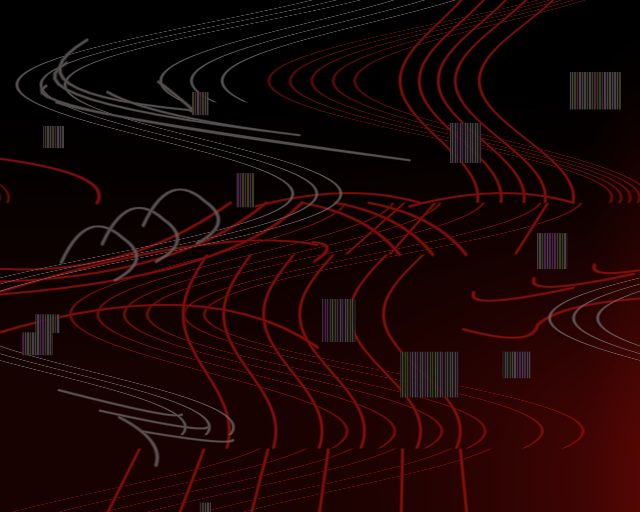
Reproduce this background procedurally as a WebGL 2 fragment shader.

```glsl
#version 300 es
precision highp float;
// Glitched red and grey wave lines with striped blocks on a black to dark red glow.
uniform vec2 u_resolution;
out vec4 fragColor;

const float WRAP = 1.25;        // horizontal repeat, in canvas heights
const float WAVE_RATE = 13.78;  // vertical angular frequency
const float WAVE_TOP = 0.842;   // height of the uppermost left bend
const vec3 RED = vec3(0.58, 0.065, 0.045);
const vec3 GREY = vec3(0.42, 0.39, 0.39);

float hash(float n, float seed) {
  return fract(sin(n * 127.1 + seed * 311.7) * 4375.85);
}

float band(float y, float low, float high) {
  return smoothstep(low - 0.001, low + 0.001, y) * (1.0 - smoothstep(high - 0.001, high + 0.001, y));
}

// Line of constant horizontal width, so slanted parts become hair thin.
float hairline(float dx) {
  return 1.0 - smoothstep(0.0005, 0.0052, abs(dx));
}

float wave(vec2 p, float leftBend, float amp) {
  float x = leftBend + amp * (1.0 - cos(WAVE_RATE * (p.y - WAVE_TOP)));
  return hairline(mod(p.x - x + 0.5 * WRAP, WRAP) - 0.5 * WRAP);
}

float slant(vec2 p, float x, float y, float slope) {
  return hairline(p.x - x - slope * (p.y - y));
}

// Quadratic curve, broad where it runs upright and thin where it lies flat.
float stroke(vec2 p, vec2 a, vec2 b, vec2 c) {
  float ink = 0.0;
  vec2 from = a;
  for (int i = 1; i <= 14; i++) {
    float t = float(i) / 14.0;
    vec2 to = mix(mix(a, b, t), mix(b, c, t), t);
    vec2 along = to - from;
    vec2 rel = p - from;
    float d = length(rel - along * clamp(dot(rel, along) / dot(along, along), 0.0, 1.0));
    float radius = mix(0.0032, 0.0065, abs(along.y) / length(along));
    ink = max(ink, 1.0 - smoothstep(0.0004, radius, d));
    from = to;
  }
  return ink;
}

vec3 background(vec2 p) {
  float low = 1.0 - smoothstep(0.15, 0.88, p.y);
  float right = smoothstep(0.35, 1.25, p.x);
  float edge = smoothstep(1.13, 1.27, p.x) * (1.0 - smoothstep(0.6, 1.0, p.y));
  vec2 corner = p - vec2(1.3, 0.06);
  float glow = 0.09 * low + 0.055 * low * right + 0.06 * edge + 0.13 * exp(-9.0 * dot(corner, corner));
  return vec3(glow, glow * 0.075, glow * 0.05);
}

float redWaves(vec2 p) {
  float ink = 0.0;
  float top = band(p.y, 0.604, 1.1);
  float middle = band(p.y, 0.124, 0.503);
  float lower = band(p.y, 0.124, 0.604);
  float bottom = band(p.y, -0.1, 0.124);
  for (int i = 0; i < 6; i++) {
    float n = float(i);
    float jitter = 0.03 * hash(n, 1.0);
    if (i < 5) {
      ink = max(ink, top * wave(p, 0.775 + 0.037 * n + 0.5 * jitter, 0.076 + 0.004 * n));
      ink = max(ink, 0.7 * top * wave(p, 0.525 + 0.042 * n, 0.335 - 0.012 * n));
    }
    ink = max(ink, middle * wave(p, 0.345 + 0.078 * n + jitter, 0.045 + 0.006 * n));
    ink = max(ink, 0.8 * lower * wave(p, 0.125 + 0.052 * n + jitter, 0.27 + 0.02 * n));
    ink = max(ink, 0.7 * bottom * wave(p, -0.13 + 0.09 * n + jitter, 0.33));
    ink = max(ink, bottom * slant(p, 0.26 + 0.125 * n + jitter, 0.124, 0.5 - 0.12 * n));
  }
  return ink;
}

float redStrokes(vec2 p) {
  float ink = stroke(p, vec2(0.0, 0.69), vec2(0.22, 0.66), vec2(0.19, 0.604));
  float shear = band(p.y, 0.503, 0.604);
  for (int i = 0; i < 3; i++) {
    float n = float(i);
    // Long sweeps from the left, then arcs over the seam
    ink = max(ink, stroke(p, vec2(0.0, 0.475 - 0.025 * n), vec2(0.25 + 0.1 * n, 0.46), vec2(0.45 + 0.07 * n, 0.604)));
    vec2 hop = vec2(0.3 * n, 0.0);
    if (i < 2) {
      ink = max(ink, stroke(p, vec2(0.5, 0.597) + hop, vec2(0.68, 0.645) + hop, vec2(0.82, 0.604) + hop));
      vec2 drop = vec2(-0.02, -0.085) * n;
      ink = max(ink, stroke(p, vec2(0.0, 0.43) + drop, vec2(0.42, 0.56) + drop, vec2(0.62, 0.522 - 0.2 * n)));
    }
    // Crossing lines inside the sheared band
    ink = max(ink, shear * slant(p, 0.79 + 0.06 * n + 0.08 * n * (n - 1.0), 0.604, 1.13 - 0.25 * n));
    vec2 side = vec2(0.065 * n, 0.0);
    ink = max(ink, stroke(p, vec2(0.59, 0.604) + side, vec2(0.72, 0.58) + side, vec2(0.78, 0.503) + side));
    // Small hooks at the right
    vec2 hook = vec2(0.118, 0.027) * n;
    ink = max(ink, stroke(p, vec2(0.925, 0.428) + hook, vec2(0.91, 0.393) + hook, vec2(1.12, 0.438) + hook));
  }
  ink = max(ink, stroke(p, vec2(0.61, 0.527), vec2(0.665, 0.523), vec2(0.615, 0.49)));
  ink = max(ink, stroke(p, vec2(0.905, 0.357), vec2(1.04, 0.32), vec2(1.05, 0.365)));
  return max(ink, stroke(p, vec2(1.05, 0.365), vec2(1.09, 0.405), vec2(1.25, 0.417)));
}

float greyLines(vec2 p) {
  float ink = 0.0;
  float drift = 0.46 * (p.y - 0.614);
  for (int i = 0; i < 3; i++) {
    float n = float(i);
    ink = max(ink, band(p.y, 0.15, 1.1) * wave(p, -0.07 + 0.047 * n + drift, 0.32));
    ink = max(ink, band(p.y, 0.8, 1.1) * wave(p, 0.314 + 0.06 * n, 0.29));
    // Long tongues, S bends and low tails
    vec2 tip = vec2(0.37 + 0.215 * n, 0.785 - 0.049 * n);
    ink = max(ink, stroke(p, vec2(0.17 - 0.04 * n, 0.922 - 0.045 * n), vec2(0.0, 0.82 - 0.015 * n), tip));
    ink = max(ink, stroke(p, tip, vec2(0.4 - 0.1 * n, 0.77), vec2(0.31 - 0.1 * n, 0.84 - 0.02 * n)));
    vec2 bend = vec2(-0.08, -0.036) * n;
    ink = max(ink, stroke(p, vec2(0.28, 0.56) + bend, vec2(0.33, 0.67) + bend, vec2(0.4, 0.607) + bend));
    ink = max(ink, stroke(p, vec2(0.4, 0.607) + bend, vec2(0.46, 0.565) + bend, vec2(0.385, 0.525) + bend));
    vec2 tail = vec2(0.05, -0.025) * n;
    ink = max(ink, stroke(p, vec2(0.355, 0.19) + tail, vec2(0.34, 0.18) + tail, vec2(0.115, 0.238) + 1.6 * tail));
  }
  return max(ink, stroke(p, vec2(0.233, 0.185), vec2(0.32, 0.14), vec2(0.305, 0.092)));
}

// One jittered block per cell of a four by three grid.
float blocks(vec2 p) {
  float cover = 0.0;
  for (int i = 0; i < 12; i++) {
    float n = float(i);
    float size = hash(n, 2.0);
    vec2 halfSize = 0.5 * mix(vec2(0.02), vec2(0.115), vec2(size, mix(size, hash(n, 3.0), 0.5)));
    vec2 center = (vec2(mod(n, 4.0), floor(n / 4.0)) + vec2(hash(n, 4.0), hash(n, 5.0))) * vec2(0.3125, 0.3333);
    vec2 d = abs(p - center) - halfSize;
    cover = max(cover, 1.0 - smoothstep(-0.001, 0.001, max(d.x, d.y)));
  }
  return cover;
}

vec3 stripes(float x) {
  float column = floor(x * 410.0);
  float pick = hash(floor(column * 0.5), 6.0);
  vec3 tint = pick < 0.5 ? vec3(0.31, 0.28, 0.29) : pick < 0.75 ? vec3(0.24, 0.26, 0.12) : vec3(0.31, 0.15, 0.3);
  return tint * mix(1.0, 0.38, mod(column, 2.0));
}

void main() {
  vec2 p = gl_FragCoord.xy / u_resolution.y;
  vec3 color = background(p);
  color = mix(color, RED, 0.85 * max(redWaves(p), redStrokes(p)));
  color = mix(color, GREY, 0.8 * greyLines(p));
  color = mix(color, stripes(p.x), 0.9 * blocks(p));
  fragColor = vec4(color, 1.0);
}
```
